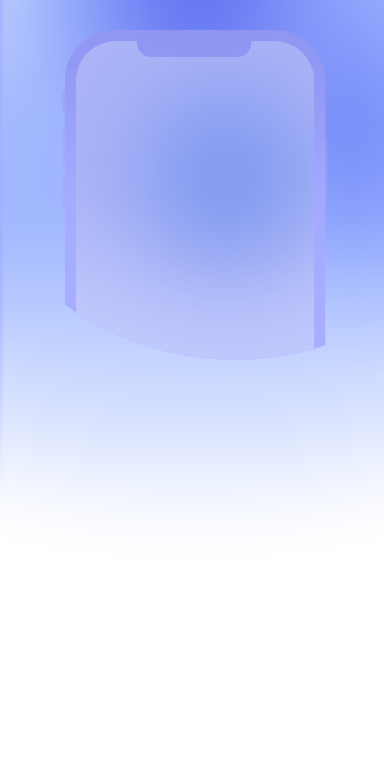
Give the GLSL for this background, as a WebGL 2 fragment shader.

```glsl
#version 300 es
precision highp float;

uniform vec2 u_resolution;
out vec4 fragColor;

float roundedBox(vec2 p, vec2 halfSize, float radius) {
    vec2 d = abs(p) - halfSize + radius;
    return length(max(d, 0.0)) + min(max(d.x, d.y), 0.0) - radius;
}

float glow(vec2 p, vec2 center, vec2 radii) {
    vec2 d = (p - center) / radii;
    return exp(-dot(d, d));
}

float coverage(float dist) {
    return clamp(0.5 - dist * u_resolution.x, 0.0, 1.0);
}

// Blue haze that fades to white down the canvas
vec3 backdrop(vec2 p) {
    vec3 color = mix(vec3(0.63, 0.72, 1.0), vec3(0.77, 0.83, 1.0), smoothstep(0.5, 1.0, p.y));
    color = mix(color, vec3(0.73, 0.80, 1.0), 0.9 * glow(p, vec2(0.0), vec2(0.2, 0.25)));
    color = mix(color, vec3(0.47, 0.56, 0.98), 0.9 * glow(p, vec2(0.92, 0.34), vec2(0.25, 0.3)));
    color = mix(color, vec3(0.41, 0.48, 0.95), glow(p, vec2(0.52, 0.0), vec2(0.32, 0.28)));
    float sideLift = 0.22 * pow(abs(p.x - 0.5), 2.0);
    return mix(color, vec3(1.0), smoothstep(0.85, 1.5, p.y + sideLift));
}

// Side buttons: three on the left, one on the right
float buttons(vec2 p) {
    float dist = roundedBox(p - vec2(0.846, 0.44), vec2(0.006, 0.08), 0.004);
    for (int i = 0; i < 3; i++) {
        float row = float(i);
        vec2 center = vec2(0.169, 0.266 + 0.117 * row);
        dist = min(dist, roundedBox(p - center, vec2(0.007, i == 0 ? 0.028 : 0.05), 0.004));
    }
    return dist;
}

void main() {
    // Canvas width is one unit, y runs downward from the top
    vec2 p = gl_FragCoord.xy / u_resolution * vec2(1.0, 2.0);
    p.y = 2.0 - p.y;
    vec3 color = backdrop(p);

    // Thin violet strip along the left edge
    float strip = coverage(p.x - 0.008) * (1.0 - smoothstep(0.6, 1.35, p.y));
    color = mix(color, vec3(0.64, 0.68, 1.0), 0.6 * strip);

    // Phone shapes, cut off below by a wide arc
    float arc = length(p - vec2(0.612, 0.182)) - 0.755;
    float body = roundedBox(p - vec2(0.508, 0.70), vec2(0.339, 0.622), 0.13);
    float panel = roundedBox(p - vec2(0.508, 0.70), vec2(0.31, 0.593), 0.104);
    float notch = roundedBox(p - vec2(0.5055, 0.10), vec2(0.1485, 0.048), 0.036);
    float screen = max(max(panel, -notch), arc);

    // Frame
    vec3 frameColor = mix(vec3(0.57, 0.59, 0.95), vec3(0.65, 0.67, 1.0), smoothstep(0.08, 0.6, p.y));
    color = mix(color, frameColor, 0.5 * coverage(max(buttons(p), -body)));
    color = mix(color, frameColor, 0.9 * coverage(max(body, arc)));

    // Pale screen with a soft blue core
    vec3 screenColor = mix(vec3(0.68, 0.71, 0.97), vec3(0.76, 0.79, 0.99), smoothstep(0.4, 0.92, p.y));
    screenColor = mix(screenColor, vec3(0.51, 0.61, 0.94), 0.95 * glow(p, vec2(0.59, 0.46), vec2(0.26, 0.27)));
    color = mix(color, screenColor, coverage(screen));

    fragColor = vec4(color, 1.0);
}
```
